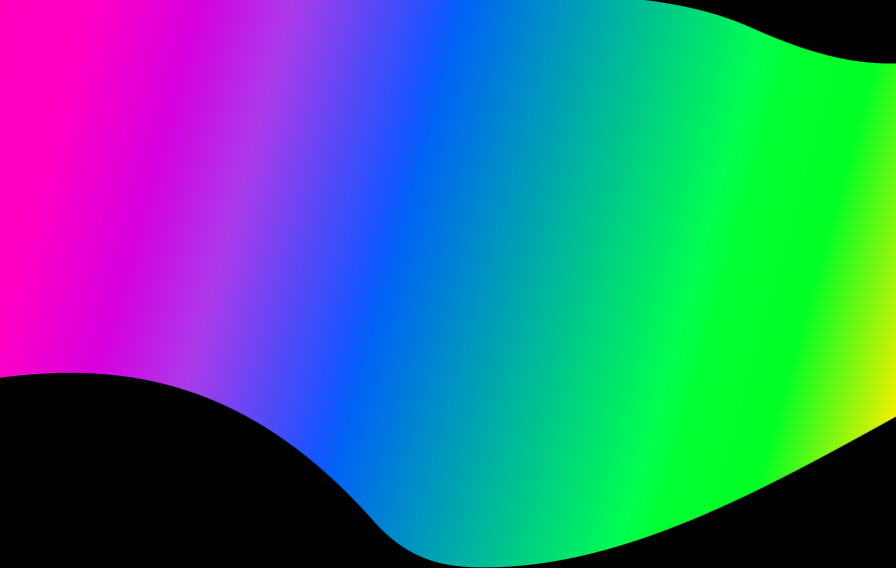
Write a WebGL 2 fragment shader that draws this background.

```glsl
#version 300 es
precision highp float;
// A rainbow ribbon across black: a slanted multi-stop gradient masked
// between an upper and a lower wavy edge. Each edge is a chain of cubic
// Hermite spans in canvas units (0..1 on both axes, origin lower left).

#define SLANT 0.1765        // sideways shift of the bands from top to bottom
#define EDGE_SOFTNESS 1.0   // edge width in screen samples
#define BACKDROP vec3(0.0)

uniform vec2 u_resolution;
out vec4 fragColor;

// Cubic through a and b; each knot is (x, height, slope).
float hermite(vec3 a, vec3 b, float x) {
    float span = b.x - a.x;
    float t = clamp((x - a.x) / span, 0.0, 1.0);
    float u = 1.0 - t;
    float ease = t * t * (3.0 - 2.0 * t);
    return mix(a.y, b.y, ease) + span * t * u * (a.z * u - b.z * t);
}

float lowerEdge(float x) {
    vec3 left = vec3(0.0, 0.335, 0.206);
    vec3 fall = vec3(0.4167, 0.083, -1.78);
    vec3 trough = vec3(0.5404, 0.001, 0.0);
    vec3 right = vec3(1.0, 0.2665, 0.873);
    if (x < fall.x) return hermite(left, fall, x);
    if (x < trough.x) return hermite(fall, trough, x);
    return hermite(trough, right, x);
}

float upperEdge(float x) {
    vec3 crest = vec3(0.6966, 1.004, -0.16);
    vec3 bend = vec3(0.8398, 0.9504, -0.71);
    vec3 right = vec3(1.0, 0.8884, 0.05);
    return x < bend.x ? hermite(crest, bend, x) : hermite(bend, right, x);
}

// Piecewise linear spectrum; each stop is (red, green, blue, position).
vec3 spectrum(float s) {
    const int COUNT = 10;
    vec4 stops[COUNT] = vec4[COUNT](
        vec4(1.00, 0.00, 0.74, 0.000),   // pink
        vec4(1.00, 0.00, 0.77, 0.104),
        vec4(0.84, 0.00, 0.87, 0.224),   // magenta
        vec4(0.67, 0.23, 0.92, 0.328),   // violet
        vec4(0.10, 0.33, 1.00, 0.490),   // blue
        vec4(0.00, 0.39, 0.96, 0.521),
        vec4(0.00, 1.00, 0.31, 0.862),   // spring green
        vec4(0.00, 1.00, 0.20, 0.900),
        vec4(0.00, 1.00, 0.14, 0.996),   // green
        vec4(0.94, 0.94, 0.00, 1.128));  // yellow
    vec3 color = stops[0].rgb;
    for (int i = 1; i < COUNT; i++) {
        float from = stops[i - 1].w;
        float t = clamp((s - from) / (stops[i].w - from), 0.0, 1.0);
        color = mix(color, stops[i].rgb, t);
    }
    return color;
}

// Smooth coverage of the side where d is positive.
float coverage(float d) {
    return clamp(d / (fwidth(d) * EDGE_SOFTNESS) + 0.5, 0.0, 1.0);
}

void main() {
    vec2 p = gl_FragCoord.xy / u_resolution;
    vec3 ribbon = spectrum(p.x + SLANT * (1.0 - p.y));
    float mask = coverage(p.y - lowerEdge(p.x)) * coverage(upperEdge(p.x) - p.y);
    fragColor = vec4(mix(BACKDROP, ribbon, mask), 1.0);
}
```
